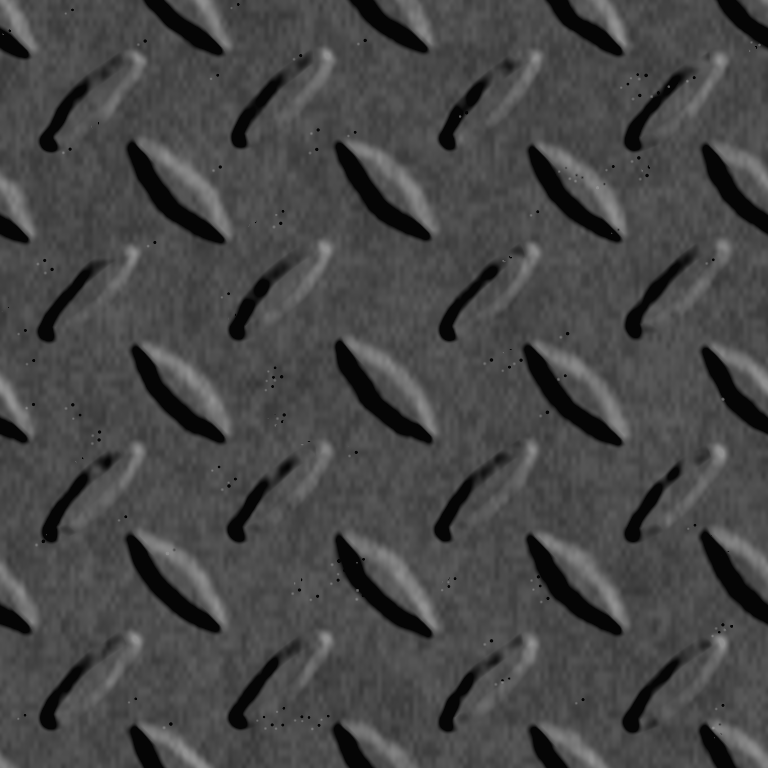
Write a WebGL 1 fragment shader that draws this texture.

```glsl
precision highp float;
// Worn dark steel tread plate: two interleaved 4 x 4 lattices of raised lugs,
// leaning opposite ways. Lugs and pits form a height field that is lit by
// differencing along the light direction; wrapped noise adds the grain.

uniform vec2 u_resolution;

const float REPEATS = 4.0;
const vec2 LIGHT_DIR = vec2(0.88, 0.47);
const float RELIEF_STEP = 0.02;      // half the differencing distance, in cells
const float SHADOW_GAIN = 1.4;
const float HIGHLIGHT_GAIN = 0.38;

// Lug shapes in cells: half length, half width, rounding, bevel width
const vec4 LENS_LUG = vec4(0.315, 0.085, 0.06, 0.105);
const vec4 ROD_LUG = vec4(0.28, 0.045, 0.075, 0.08);
const vec2 LENS_AXIS = vec2(0.695, -0.719);
const vec2 ROD_AXIS = vec2(0.715, 0.699);

// Sideways drift of each column and upward drift of each row, in cells
const vec4 LENS_COLUMNS = vec4(-0.07, -0.06, 0.02, 0.02);
const vec4 LENS_ROWS = vec4(-0.02, -0.03, -0.03, 0.01);
const vec4 ROD_COLUMNS = vec4(-0.02, -0.04, 0.05, 0.03);
const vec4 ROD_ROWS = vec4(-0.05, -0.06, -0.01, -0.02);
const float LUG_JITTER = 0.03;
const float EDGE_WEAR = 0.02;

const float PIT_GRID = 84.0;
const float PIT_DEPTH = 0.45;
const float PIT_DENSITY = 0.22;

const float STEEL_TONE = 0.288;
const float DARKEST_TONE = 0.02;
const float BRIGHTEST_TONE = 0.56;

float hash(vec2 p) {
  vec3 q = fract(p.xyx * vec3(0.1031, 0.1030, 0.0973));
  q += dot(q, q.yzx + 33.33);
  return fract((q.x + q.y) * q.z);
}

// Value noise over the unit canvas, wrapping after a whole number of cells
float tileNoise(vec2 uv, vec2 period) {
  vec2 p = uv * period;
  vec2 i = floor(p);
  vec2 f = p - i;
  f = f * f * (3.0 - 2.0 * f);
  vec2 a = mod(i, period);
  vec2 b = mod(i + 1.0, period);
  vec2 salt = period * 1.7;
  return mix(mix(hash(a + salt), hash(vec2(b.x, a.y) + salt), f.x),
             mix(hash(vec2(a.x, b.y) + salt), hash(b + salt), f.x), f.y);
}

// Distance to a pointed lens standing along y
float lensDistance(vec2 p, float halfLength, float halfWidth) {
  p = abs(p);
  float offset = (halfLength * halfLength - halfWidth * halfWidth) / (2.0 * halfWidth);
  if ((p.y - halfLength) * offset > p.x * halfLength)
    return length(p - vec2(0.0, halfLength));
  return length(p + vec2(offset, 0.0)) - offset - halfWidth;
}

float pick(vec4 list, float index) {
  return dot(list, vec4(equal(vec4(0.0, 1.0, 2.0, 3.0), vec4(index))));
}

// Height of the lug nearest to p, whose lattice sits on whole numbers
float lugHeight(vec2 p, vec4 shape, vec2 axis, vec4 columns, vec4 rows, float wear, float seed) {
  vec2 cell = floor(p + 0.5);
  vec2 id = mod(cell, REPEATS);
  vec2 drift = vec2(pick(columns, id.x), pick(rows, id.y));
  vec2 jitter = vec2(hash(id + seed), hash(id + seed + 17.0)) - 0.5;
  vec2 local = p - cell - drift - LUG_JITTER * jitter;
  local /= 0.97 + 0.06 * hash(id + seed + 31.0);
  vec2 q = vec2(dot(local, vec2(-axis.y, axis.x)), dot(local, axis));
  float d = lensDistance(q, shape.x, shape.y) - shape.z + wear;
  return smoothstep(0.0, shape.w, -d);
}

// Small pits of varied size, dense only in a few worn patches
float pitDepth(vec2 uv) {
  vec2 p = uv * PIT_GRID;
  vec2 cell = floor(p);
  vec2 id = mod(cell, PIT_GRID);
  float patchAmount = smoothstep(0.76, 0.95, tileNoise(uv, vec2(17.0)));
  float present = step(1.0 - 0.004 - PIT_DENSITY * patchAmount, hash(id + 71.0));
  vec2 center = 0.5 + 0.46 * (vec2(hash(id + 5.0), hash(id + 43.0)) - 0.5);
  float radius = 0.2 + 0.07 * hash(id + 91.0);
  return present * (1.0 - smoothstep(0.0, radius, length(p - cell - center)));
}

float plateHeight(vec2 p) {
  vec2 uv = p / REPEATS;
  float wear = EDGE_WEAR * (tileNoise(uv, vec2(44.0)) - 0.5);
  float lens = lugHeight(p, LENS_LUG, LENS_AXIS, LENS_COLUMNS, LENS_ROWS, wear, 3.0);
  float rod = lugHeight(p - 0.5, ROD_LUG, ROD_AXIS, ROD_COLUMNS, ROD_ROWS, wear, 53.0);
  return max(lens, rod) - PIT_DEPTH * pitDepth(uv);
}

void main() {
  vec2 uv = gl_FragCoord.xy / u_resolution;
  vec2 p = uv * REPEATS;

  // Relief: slopes facing the light brighten, the others fall to black
  vec2 e = LIGHT_DIR * RELIEF_STEP;
  float slope = plateHeight(p - e) - plateHeight(p + e);
  float tone = STEEL_TONE + slope * (slope > 0.0 ? HIGHLIGHT_GAIN : SHADOW_GAIN);

  // Grain, from fine upright streaks to broad stains
  tone += 0.075 * (tileNoise(uv, vec2(170.0, 100.0)) - 0.5);
  tone += 0.065 * (tileNoise(uv, vec2(60.0, 44.0)) - 0.5);
  tone += 0.04 * (tileNoise(uv, vec2(12.0)) - 0.5);
  tone += 0.02 * max(plateHeight(p), 0.0);

  gl_FragColor = vec4(vec3(clamp(tone, DARKEST_TONE, BRIGHTEST_TONE)), 1.0);
}
```
